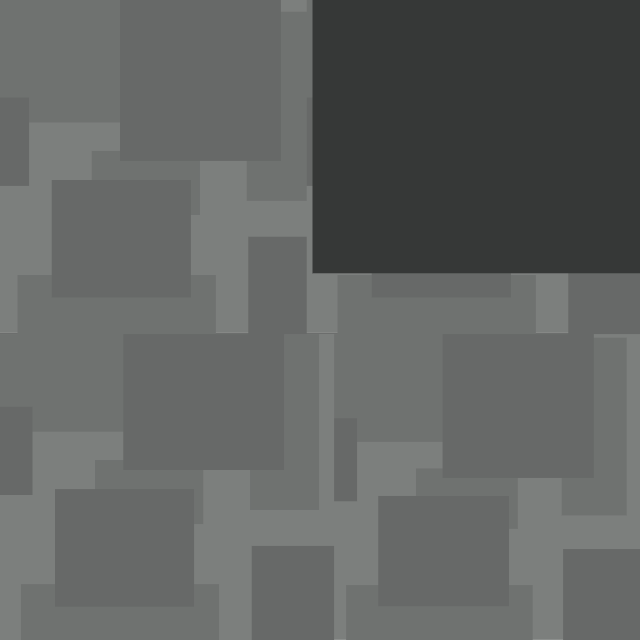
Reproduce this background procedurally as a three.js fragment shader.

```glsl
// Flat grey paving: overlapping rectangular stones in three shades on a pale
// joint colour. One stone layout is repeated in four shifted, cropped panels,
// and a large charcoal slab covers the upper right.

varying vec2 vUv;

// Layout units: GRID units span the canvas, measured from its top left.
const float GRID = 768.0;
const float EDGE = 0.65;            // half width of a smoothed edge

const vec3 JOINT = vec3(0.488, 0.497, 0.490);
const vec3 STONE_MID = vec3(0.437, 0.447, 0.441);
const vec3 STONE_DEEP = vec3(0.402, 0.412, 0.406);
const vec3 SLAB = vec3(0.211, 0.220, 0.215);
const vec3 SEAM_LIGHT = vec3(0.560, 0.570, 0.563);
const vec3 SEAM_DARK = vec3(0.390, 0.400, 0.394);

// Panel placement: offset in xy, scale in z.
const vec3 TOP_LEFT = vec3(0.0, 0.0, 1.0);
const vec3 TOP_RIGHT = vec3(384.0, 0.0, 1.0);
const vec3 LOW_LEFT = vec3(4.0, 371.0, 1.0);
const vec3 LOW_RIGHT = vec3(395.7, 392.0, 0.94);

const float ROW_SPLIT = 401.0;
const float TOP_SPLIT = 368.0;
const float LOW_SPLIT = 401.0;
const vec4 SLAB_BOX = vec4(375.0, -20.0, 800.0, 328.0);

float past(float border, float x) {
  return smoothstep(border - EDGE, border + EDGE, x);
}

// Coverage of the box from b.xy to b.zw.
float box(vec2 p, vec4 b) {
  vec2 d = max(b.xy - p, p - b.zw);
  return 1.0 - past(0.0, max(d.x, d.y));
}

vec3 panel(vec2 point, vec3 place) {
  vec2 p = (point - place.xy) / place.z;
  vec3 colour = JOINT;

  // Fine double seam along the foot of the panel
  colour = mix(colour, SEAM_LIGHT, box(p, vec4(-40.0, 399.0, 420.0, 400.0)));
  colour = mix(colour, SEAM_DARK, box(p, vec4(-40.0, 400.0, 420.0, 401.0)));

  // Lower layer of stones
  float mid = box(p, vec4(-40.0, -40.0, 160.0, 147.0));
  mid = max(mid, box(p, vec4(296.0, 14.0, 379.0, 241.0)));
  mid = max(mid, box(p, vec4(110.0, 181.0, 240.0, 258.0)));
  mid = max(mid, box(p, vec4(21.0, 330.0, 259.0, 420.0)));
  colour = mix(colour, STONE_MID, mid);

  // Upper layer of stones
  float deep = box(p, vec4(-40.0, 117.0, 35.0, 223.0));
  deep = max(deep, box(p, vec4(144.0, -40.0, 337.0, 193.0)));
  deep = max(deep, box(p, vec4(62.0, 216.0, 229.0, 357.0)));
  deep = max(deep, box(p, vec4(298.0, 284.0, 420.0, 420.0)));
  return mix(colour, STONE_DEEP, deep);
}

void main() {
  vec2 p = vec2(vUv.x, 1.0 - vUv.y) * GRID;

  // Join the four panels
  vec3 top = mix(panel(p, TOP_LEFT), panel(p, TOP_RIGHT), past(TOP_SPLIT, p.x));
  vec3 low = mix(panel(p, LOW_LEFT), panel(p, LOW_RIGHT), past(LOW_SPLIT, p.x));
  vec3 colour = mix(top, low, past(ROW_SPLIT, p.y));

  // Charcoal slab on top
  colour = mix(colour, SLAB, box(p, SLAB_BOX));
  gl_FragColor = vec4(colour, 1.0);
}
```
